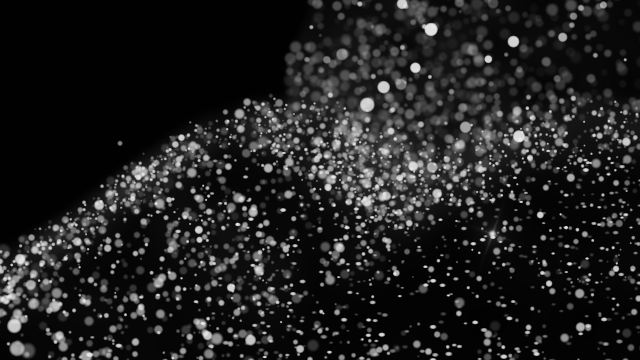
Reproduce this background procedurally as a Shadertoy shader.

```glsl
// Silver dust drifting over a dark dune: a bright crest, a sparse valley and
// a blurred curtain behind. Each layer scatters jittered discs on a grid, with
// smooth region masks deciding how likely a disc is at each place.

#define EXPOSURE 1.5
#define HAZE 0.10
#define CLUMP_SCALE 8.0
#define CREST_WIDTH 0.058
#define SAG_DEPTH 0.16
#define SAG_CENTER 1.2
#define GLINT_POS vec2(1.368, 0.35)

vec3 hash3(vec2 cell, float seed) {
    vec3 h = fract(vec3(cell.xyx + seed * 17.31) * vec3(0.1031, 0.1030, 0.0973));
    h += dot(h, h.yxz + 33.33);
    return fract((h.xxy + h.yzz) * h.zyx);
}

float noise(vec2 p) {
    vec2 i = floor(p), f = fract(p);
    f = f * f * (3.0 - 2.0 * f);
    float low = mix(hash3(i, 3.0).x, hash3(i + vec2(1, 0), 3.0).x, f.x);
    float high = mix(hash3(i + vec2(0, 1), 3.0).x, hash3(i + vec2(1, 1), 3.0).x, f.x);
    return mix(low, high, f.y);
}

// Region masks: x = crest, y = dune body, z = valley, w = rear curtain
vec4 regions(vec2 p) {
    float ridge = 0.265 + 0.45 * smoothstep(-0.15, 0.75, p.x);
    float sag = exp(-pow((p.x - SAG_CENTER) / 0.25, 2.0));
    float offset = p.y - (ridge - 0.06 - SAG_DEPTH * sag);

    // The crest spreads downward at the left and in the middle
    float spread = exp(-pow((p.x - 1.0) / 0.17, 2.0)) + 0.6 * exp(-pow(p.x / 0.22, 2.0));
    float width = CREST_WIDTH + 0.025 * smoothstep(0.6, 1.1, p.x);
    width += 0.07 * spread * step(offset, 0.0);
    float crest = exp(-pow(offset / width, 2.0));
    crest *= 1.0 - 0.35 * smoothstep(1.25, 1.45, p.x);
    crest *= 1.0 - smoothstep(ridge, ridge + 0.045, p.y);

    float below = 1.0 - smoothstep(-0.1, 0.0, offset);
    float right = smoothstep(0.85, 1.25, p.x + 0.9 * (0.35 - p.y));
    float body = below * (1.0 - 0.85 * right) * mix(0.5, 1.25, smoothstep(0.02, 0.3, p.y));
    float valley = below * smoothstep(0.5, 1.0, p.x + 0.5 * (0.35 - p.y));

    float rim = 0.79 + 0.06 * smoothstep(0.8, 1.0, p.y);
    float curtain = smoothstep(rim - 0.01, rim + 0.03, p.x) * smoothstep(-0.03, 0.1, offset);
    curtain *= 1.0 - 0.5 * smoothstep(1.2, 1.5, p.x);
    return vec4(crest, body, valley, curtain);
}

// Sum of discs; weights give the chance of a disc in each region
float scatter(vec2 p, float size, vec2 radius, float softness, vec4 weights, float seed) {
    vec2 home = floor(p / size);
    float light = 0.0;
    for (int y = -1; y <= 1; y++)
    for (int x = -1; x <= 1; x++) {
        vec2 cell = home + vec2(x, y);
        vec3 place = hash3(cell, seed);
        vec3 look = hash3(cell, seed + 5.0);
        vec2 q = (cell + place.xy) * size;
        float chance = dot(regions(q), weights) * (0.5 + noise(q * CLUMP_SCALE));
        chance *= step(0.04, chance);
        float defocus = 1.0 + 0.45 * (1.0 - smoothstep(0.0, 0.25, q.x))
                            + 0.2 * (1.0 - smoothstep(0.0, 0.25, q.y));
        vec2 r = radius * mix(0.6, 1.25, look.x) * defocus;
        float edge = softness + 0.6 / (iResolution.y * min(r.x, r.y));
        float disc = 1.0 - smoothstep(1.0 - edge, 1.0 + edge, length((p - q) / r));
        light += step(place.z, chance) * disc * mix(0.12, 1.2, look.y * look.y);
    }
    return light;
}

// Small star with two slanted, fading rays
float glint(vec2 d) {
    d = mat2(0.94, 0.34, -0.34, 0.94) * d;
    vec2 a = abs(d);
    float rays = exp(-a.x * 380.0 - a.y * 35.0) + 0.7 * exp(-a.y * 380.0 - a.x * 40.0);
    return 1.5 * exp(-dot(d, d) * 22000.0) + 0.3 * rays + 0.1 * exp(-length(d) * 40.0);
}

void mainImage(out vec4 fragColor, in vec2 fragCoord) {
    vec2 p = fragCoord / iResolution.y;
    float light = 0.0;

    // Rear curtain: wide dim discs and a few bright ones
    light += 0.20 * scatter(p, 0.026, vec2(0.0125), 0.35, vec4(0.2, 0, 0, 0.8), 1.0);
    light += 0.26 * scatter(p, 0.040, vec2(0.0120), 0.25, vec4(0, 0, 0, 0.7), 2.0);
    light += 1.60 * scatter(p, 0.095, vec2(0.0150), 0.12, vec4(0, 0, 0, 0.55), 3.0);

    // Dune: fine dust, medium grains and large blurred grains
    light += 1.20 * scatter(p, 0.013, vec2(0.0032), 0.35, vec4(0.6, 0.09, 0.05, 0), 4.0);
    light += 0.85 * scatter(p, 0.021, vec2(0.0064), 0.3, vec4(0.85, 0.30, 0.05, 0.08), 6.0);
    light += 0.70 * scatter(p, 0.034, vec2(0.0100), 0.3, vec4(0.85, 0.38, 0.04, 0), 7.0);
    light += 1.20 * scatter(p, 0.060, vec2(0.0100), 0.2, vec4(0.6, 0.40, 0.20, 0), 8.0);

    // Valley: slightly flattened sparks
    light += 1.50 * scatter(p, 0.024, vec2(0.0050, 0.0032), 0.3, vec4(0, 0.08, 0.34, 0), 9.0);

    // Faint glow of unresolved dust
    vec4 mask = regions(p);
    light += HAZE * dot(mask, vec4(1.0, 0.22, 0.06, 0.45)) * (0.4 + noise(p * CLUMP_SCALE));
    light += glint(p - GLINT_POS);

    float tone = 1.0 - exp(-EXPOSURE * light);
    fragColor = vec4(vec3(0.003 + 0.93 * tone), 1.0);
}
```
